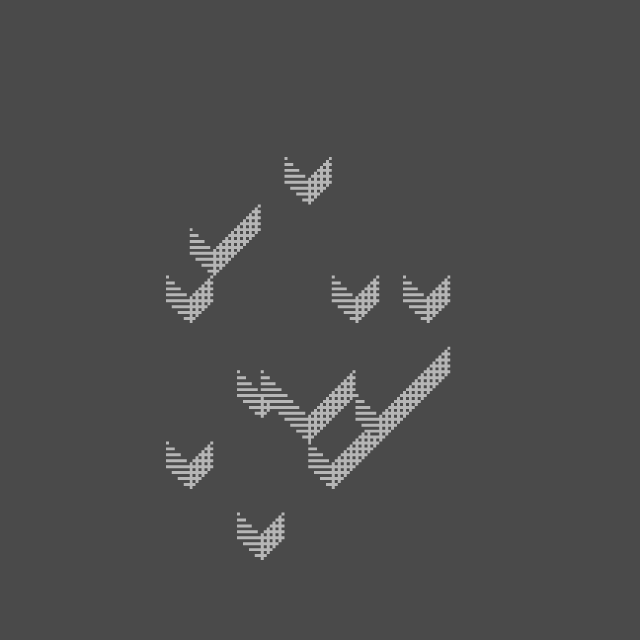
This background is drawn by a WebGL 2 fragment shader. Its source:

```glsl
#version 300 es
precision highp float;
// Rows of hatched isometric blocks on flat grey, drawn on a coarse cell grid.
// Each row has a striped left face, a cross-hatched right face and a plain top
// that hides whatever lies behind it. Edges are smoothed by supersampling.

#define GRID 216.0      // cells across the canvas
#define TILE 8          // cells per block face
#define TOP_OFFSET 5    // cells above the first tile row
#define SAMPLES 4       // subsamples per pixel side
#define ROWS 12         // number of block rows
#define PAPER vec3(0.29)
#define INK vec3(0.715)

uniform vec2 u_resolution;
out vec4 fragColor;

// Tile column, tile row (from the top), blocks along the right face; back to front
const ivec3 blockRows[ROWS] = ivec3[ROWS](
  ivec3(12, 6, 1), ivec3(7, 11, 1), ivec3(8, 9, 2), ivec3(14, 11, 1),
  ivec3(17, 11, 1), ivec3(10, 15, 1), ivec3(11, 15, 1), ivec3(13, 18, 2),
  ivec3(12, 16, 2), ivec3(15, 16, 3), ivec3(7, 18, 1), ivec3(10, 21, 1));

// Overlays one block row on the ink already in this cell
float drawRow(float ink, ivec2 cell, ivec3 row) {
  ivec2 c = cell - row.xy * TILE - ivec2(0, TOP_OFFSET);
  int fall = c.y - c.x;
  int rise = c.y + c.x;
  int rightEnd = TILE * (1 + row.z);
  bool evenX = (c.x & 1) == 0;
  bool evenY = (c.y & 1) == 0;

  bool top = fall < 0 && fall > -2 * TILE * row.z
          && rise >= -1 && rise < 2 * TILE - 1;
  bool leftFace = c.x >= 0 && c.x < TILE && fall >= 0 && fall <= TILE;
  bool rightFace = c.x >= TILE && c.x < rightEnd
                && rise >= 2 * TILE - 1 && rise <= 3 * TILE - 1;

  if (leftFace) return evenY ? 1.0 : 0.0;
  if (rightFace) return evenX || evenY ? 1.0 : 0.0;
  return top ? 0.0 : ink;
}

// Ink at a canvas position, both axes from 0 to 1
float inkAt(vec2 p) {
  ivec2 cell = ivec2(floor(vec2(p.x, 1.0 - p.y) * GRID));
  float ink = 0.0;
  for (int i = 0; i < ROWS; i++) ink = drawRow(ink, cell, blockRows[i]);
  return ink;
}

void main() {
  // Average the ink over the pixel
  float coverage = 0.0;
  for (int j = 0; j < SAMPLES; j++) {
    for (int i = 0; i < SAMPLES; i++) {
      vec2 offset = (vec2(i, j) + 0.5) / float(SAMPLES) - 0.5;
      coverage += inkAt((gl_FragCoord.xy + offset) / u_resolution);
    }
  }
  coverage /= float(SAMPLES * SAMPLES);
  fragColor = vec4(mix(PAPER, INK, coverage), 1.0);
}
```
